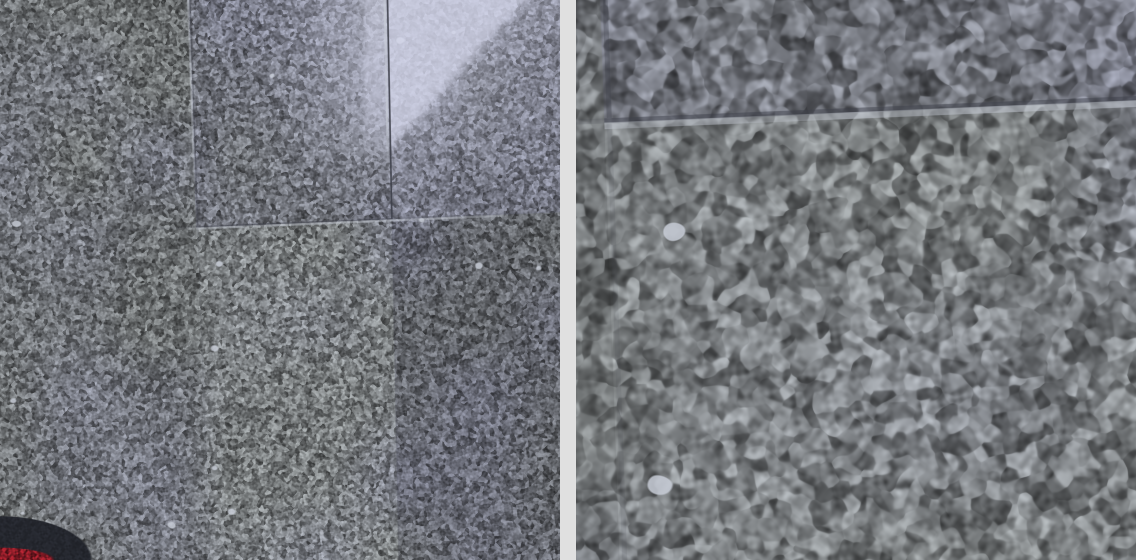
Left: the whole. Right: its middle third, enlarged.
Give the GLSL for this texture, as a WebGL 2 fragment shader.

```glsl
#version 300 es
precision highp float;
// Polished granite floor slabs, three across and two down, seen slightly askew.
// Smoothed cellular crystals give the stone its grain; slab tones, worn joints,
// a reflected window glare and a dark rubber edge in one corner are layered over it.

#define GRAINS 150.0         // crystals across the canvas
#define GRAIN_CONTRAST 0.74
#define FINE_CONTRAST 0.40
#define JOINT_WIDTH 0.0030
#define RIM_WIDTH 0.0040     // pale chipped edge beside a joint
#define FLECK_CELLS 9.0
#define FLECK_CHANCE 0.14
#define GLARE_STRENGTH 0.86

uniform vec2 u_resolution;
out vec4 fragColor;

const vec3 STONE_WARM = vec3(0.97, 1.00, 1.01);
const vec3 STONE_COOL = vec3(0.96, 0.98, 1.09);
const vec3 GLARE = vec3(0.84, 0.85, 0.93);
const vec3 JOINT_DARK = vec3(0.24, 0.25, 0.29);
const vec3 RIM_PALE = vec3(0.78, 0.80, 0.84);
const vec3 RUBBER = vec3(0.15, 0.16, 0.19);
const vec3 RED_CLOTH = vec3(0.50, 0.10, 0.14);

float hash(vec2 cell) {
    uvec2 q = uvec2(ivec2(cell) + 4096) * uvec2(1597u, 3571u);
    uint n = (q.x ^ (q.y << 7)) * 747796u + 28917u;
    n = ((n >> ((n >> 28) + 4u)) ^ n) * 277803u;
    n = (n ^ (n >> 15)) * 73721u;
    return float((n ^ (n >> 13)) & 65535u) / 65535.0;
}

vec2 hash2(vec2 cell) { return vec2(hash(cell), hash(cell + vec2(613.0, 271.0))); }

float valueNoise(vec2 p) {
    vec2 i = floor(p), f = fract(p);
    f = f * f * (3.0 - 2.0 * f);
    return mix(mix(hash(i), hash(i + vec2(1, 0)), f.x),
               mix(hash(i + vec2(0, 1)), hash(i + vec2(1, 1)), f.x), f.y);
}

// Random crystal tones, blended softly across their boundaries
float crystals(vec2 p) {
    vec2 base = floor(p);
    float sum = 0.0, weights = 0.0;
    for (int y = -1; y <= 1; y++)
    for (int x = -1; x <= 1; x++) {
        vec2 cell = base + vec2(x, y);
        vec2 d = cell + hash2(cell) - p;
        float w = exp(-9.0 * dot(d, d));
        sum += w * hash(cell + 1201.0);
        weights += w;
    }
    return sum / weights;
}

float stroke(float d, float width, float aa) {
    return 1.0 - smoothstep(0.5 * width - aa, 0.5 * width + aa, abs(d));
}

// Rounded corner shape around the lower left, 1 inside
float cornerMask(vec2 p, vec2 size, float aa) {
    float d = (length(p / size) - 1.0) * size.y;
    return 1.0 - smoothstep(-aa, aa, d);
}

void main() {
    vec2 p = gl_FragCoord.xy / u_resolution;
    float aa = 0.75 / min(u_resolution.x, u_resolution.y);

    // Leaning joints: first column edge, column spacing and row edge
    float firstEdge = 0.371 - 0.035 * p.y;
    float spacing = 0.341 + 0.015 * p.y;
    float rowDist = p.y - (0.579 + 0.042 * p.x);
    float upper = smoothstep(-aa, aa, rowDist);
    vec3 slabTones = mix(vec3(0.445, 0.485, 0.405), vec3(0.445, 0.455, 0.455), upper);

    // Slab tone, changing at each column joint
    float tone = slabTones[0];
    vec2 past, edgeDist;
    for (int k = 0; k < 2; k++) {
        edgeDist[k] = p.x - firstEdge - float(k) * spacing;
        past[k] = smoothstep(-aa, aa, edgeDist[k]);
        tone = mix(tone, slabTones[k + 1], past[k]);
    }

    // Granite grain with slow mottling
    float mottle = valueNoise(p * 7.0 + 3.0) - 0.5;
    vec2 warp = vec2(valueNoise(p * 90.0), valueNoise(p * 90.0 + 37.0));
    float grain = crystals(p * GRAINS + warp) - 0.5;
    float fine = valueNoise(mat2(0.8, 0.6, -0.6, 0.8) * p * GRAINS * 1.9) - 0.5;
    tone *= 1.0 + GRAIN_CONTRAST * grain + FINE_CONTRAST * fine + 0.09 * mottle;
    float cool = clamp(0.25 + 0.55 * past.x * upper + 0.4 * past.y + mottle, 0.0, 1.0);
    vec3 color = tone * mix(STONE_WARM, STONE_COOL, cool);

    // Sparse pale mineral flecks
    vec2 cell = floor(p * FLECK_CELLS);
    vec2 toFleck = p - (cell + 0.2 + 0.6 * hash2(cell + 50.0)) / FLECK_CELLS;
    float radius = mix(0.003, 0.007, hash(cell + 90.0)) * (0.7 + 0.5 * warp.x);
    float fleck = 1.0 - smoothstep(radius - 2.0 * aa, radius + aa, length(toFleck * vec2(0.85, 1.1)));
    color = mix(color, RIM_PALE, 0.85 * fleck * step(hash(cell + 20.0), FLECK_CHANCE));

    // Glare: a soft fan on the middle slab, a diagonal sheet on the right one
    float rise = smoothstep(0.60, 0.88, p.y);
    float fan = 0.55 * exp(-pow(edgeDist.y / 0.15, 2.0)) * rise
              + 0.25 * smoothstep(0.644, 0.656, p.x) * smoothstep(0.68, 0.80, p.y);
    float sheet = dot(p - vec2(0.703, 0.740), vec2(-0.743, 0.670));
    float slant = 0.42 * exp(7.0 * min(sheet, 0.0)) * smoothstep(0.52, 0.82, p.y)
                + 0.52 * smoothstep(-0.012, 0.014, sheet);
    float glare = upper * past.x * mix(fan, slant, past.y);
    color = mix(color, GLARE, GLARE_STRENGTH * glare);

    // Worn joints: dark gaps and broken pale rims
    float wear = 0.45 + 0.55 * valueNoise(p * 38.0 + 11.0);
    float firstRim = stroke(edgeDist.x, RIM_WIDTH, aa) * smoothstep(0.64, 0.76, p.y);
    float secondRim = stroke(edgeDist.y + 0.005, RIM_WIDTH, aa) * smoothstep(0.68, 0.80, p.y);
    float rowRim = stroke(rowDist + 0.002, RIM_WIDTH, aa) * past.x * (1.0 - smoothstep(0.84, 0.93, p.x));
    float rowGap = stroke(rowDist - 0.001, JOINT_WIDTH, aa) * mix(0.15, 0.50, past.x * (1.0 - past.y));
    float firstGap = stroke(edgeDist.x - 0.003, JOINT_WIDTH, aa) * mix(0.12, 0.35, upper);
    float secondGap = stroke(edgeDist.y, JOINT_WIDTH, aa) * mix(0.18, 0.90, upper);
    color = mix(color, JOINT_DARK, max(rowGap, max(firstGap, secondGap)));
    color = mix(color, RIM_PALE, wear * max(0.65 * firstRim, max(0.8 * secondRim, 0.6 * rowRim)));

    // Dark rubber edge with red cloth in the lower left corner
    color = mix(color, RUBBER * (0.95 + 0.3 * fine), cornerMask(p, vec2(0.163, 0.078), aa));
    color = mix(color, RED_CLOTH * (1.0 + fine), cornerMask(p, vec2(0.095, 0.022), aa));

    fragColor = vec4(clamp(color, 0.0, 1.0), 1.0);
}
```
